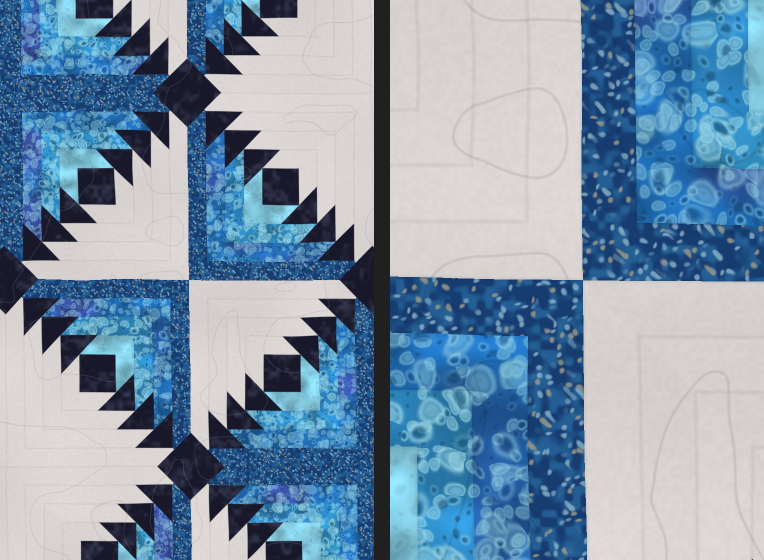
Left: the whole. Right: its middle third, enlarged.
Reproduce this pattern procedurally as a WebGL 1 fragment shader.

```glsl
precision highp float;
// Patchwork quilt: square log-cabin blocks, half blue prints and half plain cloth,
// split along one diagonal by dark saw teeth that meet in diamonds at the corners.
// Each block is folded to one orientation, then built from nested square rings.
uniform vec2 u_resolution;

// Lengths on the cloth are in canvas widths; inside a block its side is 1.
const vec2 BLOCK = vec2(0.4925, 0.4990);
const vec2 CROSSING = vec2(0.506, 0.748);  // central seam crossing, from the top left
const float TILT = 0.009;
const float STRIP = 0.1;
const float TOOTH = 0.2;
const float CORNER_TOOTH = 0.183;
const float WOBBLE = 0.005;
const float STITCH_WIDTH = 0.0019;
const vec3 PLAIN = vec3(0.855, 0.835, 0.825);
const vec3 DARK = vec3(0.095, 0.095, 0.165);
const vec3 DARK_BLOOM = vec3(0.20, 0.21, 0.30);
const vec3 NAVY = vec3(0.085, 0.235, 0.44);
const vec3 NAVY_LIGHT = vec3(0.14, 0.37, 0.58);
const vec3 SPECK = vec3(0.53, 0.68, 0.77);
const vec3 SPECK_TAN = vec3(0.60, 0.59, 0.53);
const vec3 AQUA = vec3(0.50, 0.78, 0.87);
const vec3 CYAN = vec3(0.20, 0.58, 0.78);
const vec3 BLUE = vec3(0.12, 0.42, 0.70);
const vec3 VIOLET = vec3(0.25, 0.28, 0.62);
const vec3 FOAM = vec3(0.62, 0.85, 0.90);

float hash(vec2 p) {
  vec3 q = fract(p.xyx * 0.1031);
  q += dot(q, q.yzx + 33.33);
  return fract((q.x + q.y) * q.z);
}

float noise(vec2 p) {
  vec2 i = floor(p), f = fract(p);
  f = f * f * (3.0 - 2.0 * f);
  return mix(mix(hash(i), hash(i + vec2(1, 0)), f.x),
             mix(hash(i + vec2(0, 1)), hash(i + vec2(1, 1)), f.x), f.y);
}

// Nearest scattered point: x = distance, y = random value of that point.
vec2 scatter(vec2 p) {
  vec2 best = vec2(9.0, 0.0);
  for (int j = -1; j <= 1; j++)
    for (int i = -1; i <= 1; i++) {
      vec2 c = floor(p) + vec2(float(i), float(j));
      vec2 jitter = vec2(hash(c + 3.7), hash(c + 91.3));
      float d = length(c + 0.15 + 0.7 * jitter - p);
      if (d < best.x) best = vec2(d, hash(c + 47.1));
    }
  return best;
}

// Navy print with pale and tan specks.
vec3 speckledCloth(vec2 p) {
  vec3 col = mix(NAVY, NAVY_LIGHT, smoothstep(0.3, 0.8, noise(p * 140.0)));
  vec2 s = scatter(p * 115.0 + noise(p * 90.0));
  float dot_ = 1.0 - smoothstep(0.16, 0.42, s.x);
  vec3 tint = mix(SPECK, SPECK_TAN, step(0.84, s.y));
  return mix(col, tint, dot_ * smoothstep(0.3, 0.6, s.y) * 0.85);
}

// Poured-paint print: warped bubbles with pale rims and varied cores.
vec3 bubbleCloth(vec2 p, vec3 base, float amount) {
  vec2 q = p + 0.012 * vec2(noise(p * 45.0), noise(p * 45.0 + 17.0));
  vec3 col = base * mix(0.72, 1.22, noise(q * 32.0));
  for (int k = 0; k < 2; k++) {
    vec2 s = scatter(q * (k == 0 ? 72.0 : 36.0) + float(k) * 5.3);
    float r = 0.16 + 0.26 * s.y;
    float rim = exp(-pow((s.x - r) / 0.10, 2.0));
    float core = 1.0 - smoothstep(0.4 * r, r, s.x);
    col = mix(col, s.y > 0.55 ? FOAM : base * 0.6, core * 0.55 * amount);
    col = mix(col, FOAM, rim * smoothstep(0.15, 0.6, s.y) * 0.65 * amount);
  }
  return col;
}

float quiltField(vec2 p) { return 2.6 * noise(p * 6.5 + 4.0) + 0.35 * noise(p * 17.0); }

// Meandering quilting thread along contours of a smooth field.
float stitching(vec2 p) {
  float f = quiltField(p), e = 0.002;
  vec2 g = vec2(quiltField(p + vec2(e, 0)) - f, quiltField(p + vec2(0, e)) - f) / e;
  float d = abs(fract(f) - 0.5) / max(length(g), 1.5);
  return 1.0 - smoothstep(0.3 * STITCH_WIDTH, STITCH_WIDTH, d);
}

vec3 quilt(vec2 p) {
  vec2 w = p + WOBBLE * (vec2(noise(p * 9.0), noise(p * 9.0 + 31.0)) - 0.5);
  w.x -= TILT * (p.y - CROSSING.y);
  vec2 grid = (w - CROSSING) / BLOCK;
  vec2 cell = floor(grid);
  float soft = 0.5 / (u_resolution.x * BLOCK.x);

  // Fold so that the blue corner always lies at negative u and v.
  float column = clamp(cell.x, -1.0, 0.0);
  float row = cell.y < 0.0 ? -1.0 - cell.y : cell.y;
  float flipX = (cell.y < 0.0 ? 1.0 : -1.0) * (cell.x == column ? 1.0 : -1.0);
  float flipY = mod(row + column + 1.0, 2.0) < 0.5 ? 1.0 : -1.0;
  vec2 uv = (fract(grid) - 0.5) * vec2(flipX, flipY);
  float m = max(abs(uv.x), abs(uv.y));
  float ring = clamp(floor(m / STRIP) - 1.0, 0.0, 3.0);

  // Strips of cloth on either side of the diagonal.
  float strip = hash(cell * 7.0 + vec2(ring * 3.0 + 20.0, step(abs(uv.y), abs(uv.x)) + 40.0));
  vec3 col = PLAIN * (0.965 + 0.05 * noise(p * 6.0) + 0.015 * strip);
  if (uv.x + uv.y < 0.0) {
    float violet = smoothstep(0.5, 0.8, noise(p * 9.0 + strip * 8.0));
    if (ring > 2.5) col = speckledCloth(p);
    else if (ring > 1.5) col = bubbleCloth(p, mix(BLUE, VIOLET, 0.75 * violet), 0.75);
    else if (ring > 0.5) col = bubbleCloth(p, mix(CYAN, BLUE, 0.5 * strip), 1.0);
    else col = bubbleCloth(p, AQUA, 0.3);
  }
  float seam = abs(fract(m / STRIP + 0.5) - 0.5) * STRIP;
  col *= 1.0 - 0.045 * (1.0 - smoothstep(0.001, 0.006, seam));

  // Dark centre square and the teeth at both diagonal ends of each ring.
  float dark = m - STRIP;
  for (int k = 2; k <= 5; k++) {
    float c = float(k) * STRIP;
    float leg = k == 5 ? CORNER_TOOTH : TOOTH;
    float slope = (2.0 * c - leg - abs(uv.x - uv.y)) * 0.7071;
    dark = min(dark, k == 5 ? slope : max(m - c, slope));
  }
  vec3 night = mix(DARK, DARK_BLOOM, smoothstep(0.45, 0.95, noise(p * 38.0) * 0.6 + noise(p * 90.0) * 0.4));
  float inside = 1.0 - smoothstep(-soft, soft, dark);
  col = mix(col, night, inside);

  // Thread sinks into pale cloth and shows lighter on dark cloth.
  float thread = stitching(p);
  col = mix(col * (1.0 - 0.075 * thread), col + 0.10 * thread, inside);
  return col * (0.985 + 0.03 * noise(p * 260.0));
}

void main() {
  vec3 sum = vec3(0.0);
  for (int j = 0; j < 2; j++)
    for (int i = 0; i < 2; i++) {
      vec2 f = gl_FragCoord.xy + vec2(float(i), float(j)) * 0.5 - 0.25;
      sum += quilt(vec2(f.x, u_resolution.y - f.y) / u_resolution.x);
    }
  gl_FragColor = vec4(sum * 0.25, 1.0);
}
```
